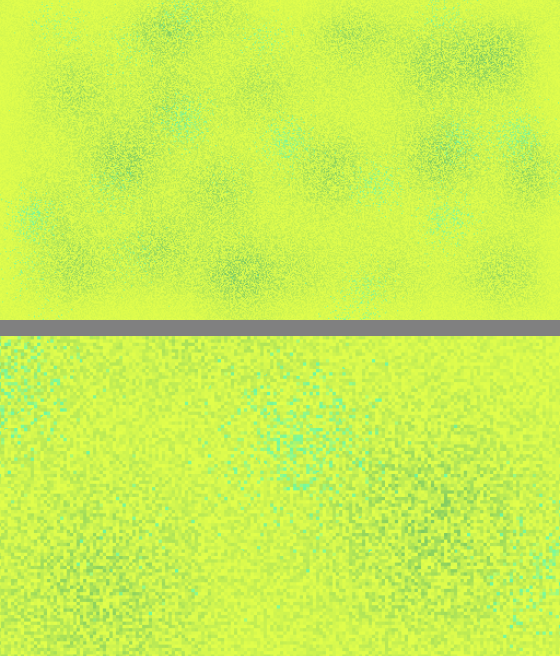
Top: the whole. Bottom: its middle third, enlarged.
This texture is drawn by a WebGL 1 fragment shader. Its source:

```glsl
precision highp float;
uniform vec2 u_resolution;

const float GRAINS_ACROSS = 512.0;
const vec3 LIME = vec3(0.885, 0.995, 0.295);
const vec3 MOSS = vec3(0.54, 0.815, 0.375);
const vec3 AQUA = vec3(0.34, 0.98, 0.72);

float hash(vec2 p) {
  vec3 q = fract(vec3(p.xyx) * 0.1031);
  q += dot(q, q.yzx + 33.33);
  return fract((q.x + q.y) * q.z);
}

vec2 hash2(vec2 p) {
  return vec2(hash(p + 17.0), hash(p + 71.0));
}

// Cellular field: one soft spot of random strength in each cell
float softSpots(vec2 p, float falloff, float threshold, float seed) {
  vec2 cell = floor(p);
  float sum = 0.0;
  for (int y = -1; y <= 1; y++) {
    for (int x = -1; x <= 1; x++) {
      vec2 id = cell + vec2(float(x), float(y));
      vec2 centre = id + 0.15 + 0.7 * hash2(id + seed);
      vec2 offset = p - centre;
      float strength = smoothstep(threshold, 1.0, hash(id + seed + 5.0));
      sum += strength * exp(-falloff * dot(offset, offset));
    }
  }
  return sum;
}

// Fades from 0 at the canvas border to 1 further inside
float borderFade(vec2 p, vec2 size, float width) {
  vec2 inset = min(p, size - p);
  return smoothstep(0.0, width, min(inset.x, inset.y));
}

vec3 grainColor(vec2 id, float shade, float aquaChance) {
  float tone = shade * pow(hash(id + 3.0), 1.5);
  vec3 color = mix(LIME, MOSS, min(tone, 1.15));
  float isAqua = step(hash(id + 211.0), aquaChance);
  float aquaAmount = 0.2 + 0.6 * hash(id + 409.0);
  return mix(color, AQUA, isAqua * aquaAmount);
}

void main() {
  vec2 p = gl_FragCoord.xy / u_resolution.x;
  vec2 size = u_resolution / u_resolution.x;

  // Broad shaded clouds and smaller aqua patches
  float clouds = softSpots(p * 6.0, 7.0, -0.2, 23.0);
  float shade = (0.33 + 1.05 * clouds) * mix(0.5, 1.0, borderFade(p, size, 0.07));
  float aquaChance = 0.45 * softSpots(p * 7.0, 16.0, 0.3, 131.0);

  // Square grains with edges one pixel wide
  vec2 grid = p * GRAINS_ACROSS - 0.5;
  vec2 id = floor(grid);
  float pixel = GRAINS_ACROSS / u_resolution.x;
  vec2 blend = clamp((grid - id - 0.5) / pixel + 0.5, 0.0, 1.0);
  vec3 lower = mix(grainColor(id, shade, aquaChance),
                   grainColor(id + vec2(1.0, 0.0), shade, aquaChance), blend.x);
  vec3 upper = mix(grainColor(id + vec2(0.0, 1.0), shade, aquaChance),
                   grainColor(id + vec2(1.0, 1.0), shade, aquaChance), blend.x);
  gl_FragColor = vec4(mix(lower, upper, blend.y), 1.0);
}
```
